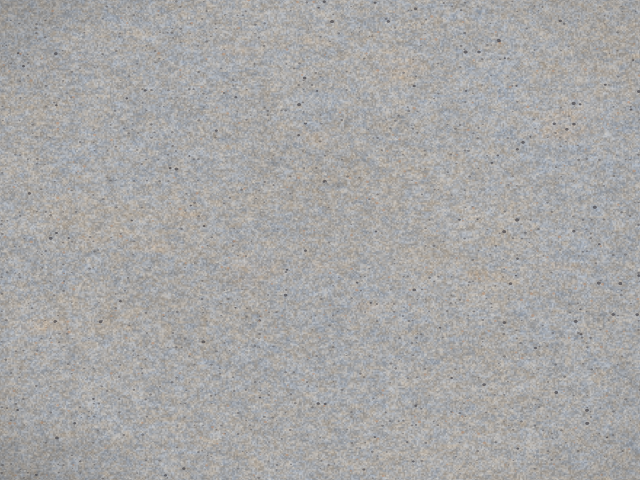
This texture is drawn by a WebGL 2 fragment shader. Its source:

```glsl
#version 300 es
precision highp float;
// Weathered concrete slab: fine sandy grain, blue-grey and tan mottling, sparse grit.
uniform vec2 u_resolution;
out vec4 fragColor;

float hash(vec2 cell, float seed) {
    uvec2 q = uvec2(ivec2(cell) + 4096) * uvec2(1597334673u, 3812015801u);
    uint h = q.x ^ q.y ^ (uint(seed) * 2654435769u);
    h = (h ^ (h >> 16)) * 2246822519u;
    h = (h ^ (h >> 13)) * 3266489917u;
    return float((h ^ (h >> 16)) >> 8) / 16777216.0;
}

// Value noise centred on zero, about -0.5 to 0.5.
float noise(vec2 p, float seed) {
    vec2 i = floor(p), f = fract(p);
    f = f * f * (3.0 - 2.0 * f);
    float low = mix(hash(i, seed), hash(i + vec2(1, 0), seed), f.x);
    float high = mix(hash(i + vec2(0, 1), seed), hash(i + vec2(1, 1), seed), f.x);
    return mix(low, high, f.y) - 0.5;
}

float fbm(vec2 p, float seed) {
    float sum = 0.0, amp = 0.6;
    for (int i = 0; i < 4; i++) {
        sum += amp * noise(p, seed + float(i));
        p = mat2(1.6, 0.25, -0.25, 2.1) * p + 7.3;
        amp *= 0.6;
    }
    return sum;
}

// One small grain in some cells of a grid; returns its coverage.
float specks(vec2 p, float cells, float chance, float seed) {
    vec2 cell = floor(p * cells);
    vec2 centre = 0.3 + 0.4 * vec2(hash(cell, seed), hash(cell, seed + 1.0));
    vec2 d = (fract(p * cells) - centre) * vec2(0.85, 1.1);
    float radius = mix(0.12, 0.27, hash(cell, seed + 2.0));
    float edge = 0.6 * cells / u_resolution.y;
    float present = step(hash(cell, seed + 3.0), chance);
    return present * (1.0 - smoothstep(radius - edge, radius + edge, length(d)));
}

void main() {
    vec2 p = gl_FragCoord.xy / u_resolution.y;
    vec2 centred = gl_FragCoord.xy / u_resolution - 0.5;

    // Brightness: sand grain over small blotches and broad, sideways-brushed patches.
    float tone = 0.15 * noise(p * 330.0, 1.0)
               + 0.08 * noise(p * vec2(125.0, 180.0), 2.0)
               + 0.04 * noise(p * vec2(38.0, 70.0), 3.0)
               + 0.035 * fbm(p * vec2(3.0, 5.0), 10.0);

    // Tint: positive is tan, negative is blue-grey.
    float warmth = 0.05 * noise(p * vec2(150.0, 210.0), 4.0)
                 + 0.03 * noise(p * vec2(45.0, 85.0), 5.0)
                 + 0.028 * fbm(p * vec2(4.0, 9.0), 20.0);
    vec3 color = vec3(0.661, 0.658, 0.656) + tone + warmth * vec3(1.0, 0.1, -1.1);

    // Faint ochre streaks.
    float streak = smoothstep(0.18, 0.45, fbm(p * vec2(5.0, 14.0), 30.0));
    streak *= 0.6 + 0.8 * noise(p * 160.0, 6.0);
    color += streak * vec3(0.05, 0.01, -0.03);

    // Pits, pale sand and a few rusty grains.
    color = mix(color, vec3(0.40, 0.39, 0.40), 0.65 * specks(p, 110.0, 0.06, 40.0));
    color = mix(color, vec3(0.30, 0.29, 0.31), 0.75 * specks(p + 0.37, 75.0, 0.015, 50.0));
    color = mix(color, vec3(0.83, 0.82, 0.79), 0.6 * specks(p + 0.71, 120.0, 0.05, 60.0));
    color = mix(color, vec3(0.72, 0.56, 0.45), 0.55 * specks(p + 0.53, 90.0, 0.025, 70.0));

    // Slight darkening in the corners, strongest on the left.
    float corner = smoothstep(0.5, 0.72, length(centred));
    color *= 1.0 - corner * (0.09 - 0.08 * centred.x);

    fragColor = vec4(clamp(color, 0.0, 1.0), 1.0);
}
```
